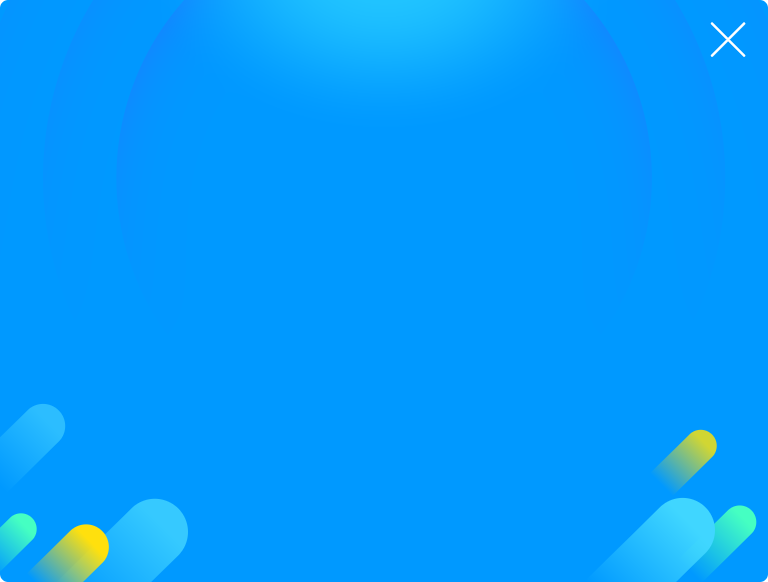
This background is drawn by a WebGL 1 fragment shader. Its source:

```glsl
precision highp float;
// Bright blue panel with faint rings, a top glow, fading diagonal capsules and a cross.

uniform vec2 u_resolution;

// Antialiased coverage of a signed distance, in units of the canvas height.
float cover(float d) {
  return clamp(0.5 - d * u_resolution.y, 0.0, 1.0);
}

// Capsule with a round head whose tail fades toward the lower left.
vec3 capsule(vec3 base, vec2 p, vec2 head, float radius, float tail, vec4 tint) {
  vec2 axis = vec2(-0.713, -0.701);
  vec2 q = p - head;
  float along = dot(q, axis);
  float d = length(q - axis * max(along, 0.0)) - radius;
  float fade = clamp(1.0 - (along + 0.3 * radius) / (tail + 0.3 * radius), 0.0, 1.0);
  return mix(base, tint.rgb, cover(d) * fade * tint.a);
}

void main() {
  vec2 p = gl_FragCoord.xy / u_resolution * vec2(1.3196, 1.0);
  vec3 color = vec3(0.0, 0.6, 1.0);

  // Concentric rings, shaded inward and fading toward the bottom
  for (int i = 0; i < 3; i++) {
    float n = float(i);
    float d = length(p - vec2(0.66, 0.694)) - 0.46 - 0.126 * n;
    float shade = cover(d) * exp(min(d, 0.0) / 0.045) * smoothstep(0.36, 0.98, p.y);
    color = mix(color, vec3(0.07, 0.53, 1.0), shade * 0.9 * pow(0.55, n));
  }

  // Glow at the top centre
  float glow = 1.0 - length((p - vec2(0.66, 1.07)) / vec2(0.42, 0.305));
  color = mix(color, vec3(0.13, 0.77, 1.0), smoothstep(0.0, 0.85, glow));

  // Capsules at the left
  vec3 mint = vec3(0.27, 1.0, 0.76);
  color = capsule(color, p, vec2(0.074, 0.268), 0.038, 0.125, vec4(0.18, 0.75, 1.0, 0.95));
  color = capsule(color, p, vec2(0.036, 0.091), 0.027, 0.085, vec4(mint, 1.0));
  color = capsule(color, p, vec2(0.266, 0.086), 0.057, 0.19, vec4(0.21, 0.79, 1.0, 1.0));
  color = capsule(color, p, vec2(0.148, 0.060), 0.039, 0.105, vec4(1.0, 0.88, 0.05, 1.0));

  // Capsules at the right
  color = capsule(color, p, vec2(1.204, 0.234), 0.0275, 0.095, vec4(0.82, 0.84, 0.2, 1.0));
  color = capsule(color, p, vec2(1.271, 0.103), 0.0285, 0.12, vec4(mint, 1.0));
  color = capsule(color, p, vec2(1.173, 0.089), 0.0555, 0.18, vec4(0.25, 0.84, 1.0, 1.0));

  // Diagonal cross, folded onto one arm
  vec2 arm = abs(p - vec2(1.251, 0.932));
  float reach = clamp(0.5 * (arm.x + arm.y), 0.0, 0.0275);
  color = mix(color, vec3(1.0), cover(length(arm - reach) - 0.0022));

  // Rounded white corners
  vec2 corner = abs(p - vec2(0.6598, 0.5)) - vec2(0.6598, 0.5) + 0.014;
  color = mix(vec3(1.0), color, cover(length(max(corner, 0.0)) - 0.014));

  gl_FragColor = vec4(color, 1.0);
}
```
